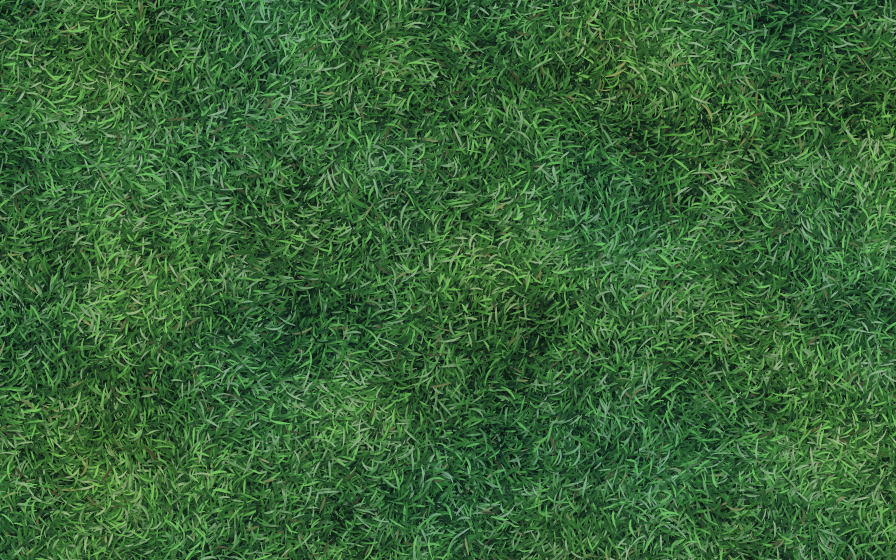
Reproduce this texture procedurally as a WebGL 2 fragment shader.

```glsl
#version 300 es
precision highp float;
precision highp int;

#define LAYERS 16
#define CELL 0.022
#define BLADE_WIDTH 0.0019
#define ANGLE_SPREAD 2.6
#define FLOW_TURN 3.0
#define PATCH_SCALE 4.0
#define PATCH_DEPTH 0.36
#define DEPTH_TONE 0.4
#define TONE_LIFT -0.25
#define SHADOW 0.12
#define PALE_SHARE 0.45
#define STRAW_SHARE 0.025

uniform vec2 u_resolution;
out vec4 fragColor;

// Three uniform values in 0..1 for an integer cell
vec3 hash3(ivec3 cell) {
    uvec3 v = uvec3(cell) * 1664525u + 1013904223u;
    v.x += v.y * v.z; v.y += v.z * v.x; v.z += v.x * v.y;
    v ^= v >> 16u;
    v.x += v.y * v.z; v.y += v.z * v.x; v.z += v.x * v.y;
    return vec3(v >> 8u) / 16777216.0;
}

float cornerSlope(ivec2 corner, vec2 offset) {
    float a = 6.2832 * hash3(ivec3(corner, 977)).x;
    return dot(vec2(cos(a), sin(a)), offset);
}

float gradientNoise(vec2 p) {
    ivec2 i = ivec2(floor(p));
    vec2 f = fract(p);
    vec2 u = f * f * f * (f * (f * 6.0 - 15.0) + 10.0);
    float low = mix(cornerSlope(i, f), cornerSlope(i + ivec2(1, 0), f - vec2(1, 0)), u.x);
    float high = mix(cornerSlope(i + ivec2(0, 1), f - vec2(0, 1)),
                     cornerSlope(i + ivec2(1, 1), f - vec2(1, 1)), u.x);
    return mix(low, high, u.y);
}

float ramp(float a, float b, float t) {
    return clamp((t - a) / (b - a), 0.0, 1.0);
}

// Greens from deep shade to sunlit tips
vec3 grassColor(float tone, float pale) {
    vec3 c = mix(vec3(0.05, 0.13, 0.09), vec3(0.09, 0.20, 0.13), ramp(-0.15, 0.05, tone));
    c = mix(c, vec3(0.15, 0.32, 0.18), ramp(0.05, 0.21, tone));
    c = mix(c, vec3(0.19, 0.41, 0.19), ramp(0.21, 0.45, tone));
    c = mix(c, vec3(0.24, 0.51, 0.22), ramp(0.45, 0.69, tone));
    c = mix(c, vec3(0.38, 0.66, 0.33), ramp(0.69, 0.90, tone));
    c = mix(c, vec3(0.46, 0.76, 0.39), ramp(0.90, 1.20, tone));
    vec3 dull = mix(vec3(0.36, 0.55, 0.35), vec3(0.56, 0.71, 0.54), ramp(0.75, 1.15, tone));
    return mix(c, dull, pale * ramp(0.45, 0.80, tone));
}

void main() {
    vec2 p = gl_FragCoord.xy / u_resolution.y;
    float pixel = 1.0 / u_resolution.y;

    // Broad patches of shade, lean and warmth
    float patchTone = PATCH_DEPTH * (gradientNoise(p * vec2(0.8, 1.2) * PATCH_SCALE + 3.7)
                    + 0.8 * gradientNoise(p * PATCH_SCALE * 2.9 + 11.3));
    float flow = 0.7 + FLOW_TURN * gradientNoise(p * 5.0 + 23.1);
    float warmth = gradientNoise(p * 3.3 + 41.9);
    float mottle = 0.16 * gradientNoise(p * 130.0);

    vec3 color = grassColor(patchTone + mottle, 0.0);

    // Blades, stacked from the soil upwards
    for (int layer = 0; layer < LAYERS; layer++) {
        float height = float(layer) / float(LAYERS - 1);
        vec2 q = p / CELL + hash3(ivec3(layer, 5, 71)).xy * 17.0;
        ivec2 home = ivec2(floor(q));
        for (int k = 0; k < 9; k++) {
            ivec2 cell = home + ivec2(k % 3 - 1, k / 3 - 1);
            vec3 place = hash3(ivec3(cell, layer));
            vec3 look = hash3(ivec3(cell, layer + 100));
            vec2 d = (q - vec2(cell) - place.xy) * CELL;

            float angle = flow + (place.z - 0.5) * ANGLE_SPREAD;
            vec2 axis = vec2(cos(angle), sin(angle));
            float halfLength = CELL * mix(0.4, 0.95, look.x);
            float along = dot(d, axis) / halfLength;
            float bend = (fract(look.x * 37.0) - 0.5) * 0.35 * halfLength;
            float across = dot(d, vec2(-axis.y, axis.x)) - bend * (along * along - 0.4);

            // Tapered outline and a soft shadow below it
            float halfWidth = BLADE_WIDTH * mix(0.7, 1.25, fract(look.z * 53.0))
                            * (1.0 - 0.65 * along * along);
            float ends = clamp((1.0 - abs(along)) * halfLength / pixel + 0.5, 0.0, 1.0);
            float cover = ends * clamp((halfWidth - abs(across)) / pixel + 0.5, 0.0, 1.0);
            float below = abs(across + 0.0025 * sign(axis.x));
            float shade = ends * (1.0 - smoothstep(0.0, 0.005, below));

            float tone = look.y + DEPTH_TONE * height + TONE_LIFT
                       + patchTone + mottle + 0.12 * along;
            vec3 blade = grassColor(tone, step(look.z, PALE_SHARE));
            float straw = step(1.0 - STRAW_SHARE, look.z);
            blade = mix(blade, vec3(0.52, 0.53, 0.36) * (0.5 + 0.6 * look.y), straw * 0.8);
            color = mix(color * (1.0 - SHADOW * shade), blade, cover);
        }
    }

    color *= 1.0 + warmth * vec3(0.22, 0.05, -0.16);
    fragColor = vec4(clamp(color, 0.0, 1.0), 1.0);
}
```
